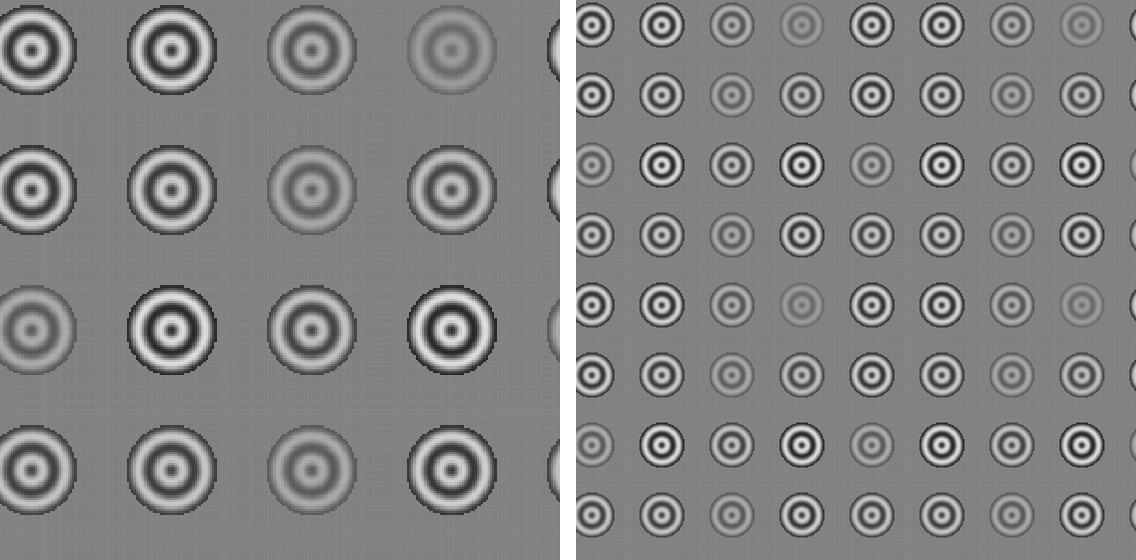
Left, the tile; right, the same tile 2 across and 2 down.
Reproduce this pattern procedurally as a WebGL 1 fragment shader.

```glsl
precision highp float;
// Four by four grey ripple discs of varying contrast on a faintly woven ground.

uniform vec2 u_resolution;

float hash(vec2 p) {
  return fract(sin(dot(p, vec2(127.1, 311.7))) * 43758.5453);
}

// Faint lighter threads along columns and rows, 512 each way.
float weave(vec2 uv) {
  vec2 thread = mod(floor(uv * 512.0), 512.0);
  float column = step(0.65, hash(vec2(thread.x, 3.0)));
  float row = step(0.65, hash(vec2(7.0, thread.y)));
  return 0.016 * max(column, row);
}

// Signed ripple around zero: dark centre, two bright rings, dark rim.
float ripple(float radius) {
  float inside = 1.0 - smoothstep(20.65, 20.8, radius);
  return -cos(radius * 0.61) * inside;
}

void main() {
  vec2 uv = gl_FragCoord.xy / u_resolution;

  // Coarse blocks, 64 per repeat, give the discs their stepped outline.
  vec2 grid = uv * 256.0;
  vec2 block = vec2(floor(grid.x) + 0.5, floor(grid.y + 0.5));

  // Repeat around the disc centre and wrap the disc index.
  vec2 shifted = block - vec2(14.5, 41.0) + 32.0;
  vec2 disc = mod(floor(shifted / 64.0), 4.0);
  vec2 local = mod(shifted, 64.0) - 32.0;

  // Each disc has its own contrast.
  float contrast = mix(0.09, 0.37, hash(disc + 1.0));
  float grey = 0.503 + weave(uv) + contrast * ripple(length(local));
  gl_FragColor = vec4(vec3(grey), 1.0);
}
```
